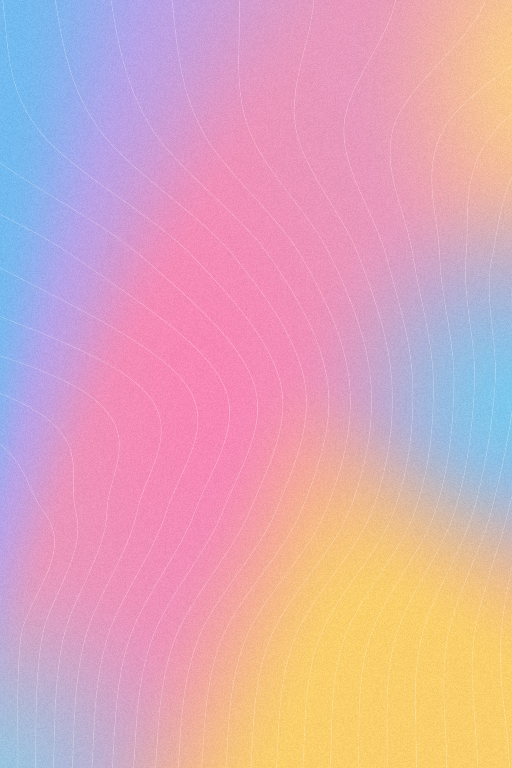
Give the GLSL for this background, as a Shadertoy shader.

```glsl
#define HEIGHT 1.5
#define LINE_COUNT 22
#define LINE_STRENGTH 0.27
#define LINE_SOFTNESS 0.8
#define GRAIN_CELLS 512.0
#define GRAIN_STRENGTH 0.048

const vec3 ROSE = vec3(0.91, 0.60, 0.74);
const vec3 HOT_PINK = vec3(0.97, 0.53, 0.71);
const vec3 SKY = vec3(0.45, 0.73, 0.94);
const vec3 VIOLET = vec3(0.71, 0.64, 0.92);
const vec3 PEACH = vec3(0.98, 0.81, 0.53);
const vec3 AZURE = vec3(0.49, 0.78, 0.93);
const vec3 YELLOW = vec3(0.98, 0.81, 0.42);
const vec3 MIST = vec3(0.58, 0.78, 0.89);

// Line position against line index, from top to bottom:
// offset, spacing, growth of spacing, fold to the left
const vec4 FLOW[7] = vec4[7](
    vec4(0.35, 0.118, 0.008, -0.014),
    vec4(0.42, 0.08, 0.002, -0.028),
    vec4(0.605, 0.051, 0.0, -0.017),
    vec4(0.687, 0.04, 0.0, -0.0042),
    vec4(0.635, 0.0469, -0.0008, 0.0),
    vec4(0.479, 0.0469, 0.0003, 0.0),
    vec4(0.441, 0.048, 0.00074, 0.0));

float hash(vec2 cell) {
    vec3 h = fract(vec3(cell.xyx) * 0.1031);
    h += dot(h, h.yzx + 33.33);
    return fract((h.x + h.y) * h.z);
}

float glow(vec2 p, vec2 center, vec2 radius) {
    return 1.0 - smoothstep(0.0, 1.0, length((p - center) / radius));
}

float smoothMin(float a, float b, float k) {
    float h = max(k - abs(a - b), 0.0) / k;
    return min(a, b) - h * h * k * 0.25;
}

vec3 background(vec2 p) {
    vec3 color = mix(ROSE, HOT_PINK, glow(p, vec2(0.39, 0.76), vec2(0.45, 0.85)));

    // Blue to violet sweep along the left side
    float blueEdge = 0.05 - 0.06 * p.y - 0.06 * p.y * p.y;
    float pinkEdge = 0.63 - 0.72 * p.y + 0.2 * p.y * p.y;
    float t = (p.x - blueEdge) / (pinkEdge - blueEdge);
    vec3 sweep = mix(SKY, VIOLET, smoothstep(-0.05, 0.48, t));
    color = mix(sweep, color, smoothstep(0.28, 1.12, t));

    // Soft glows on the right and in the lower left corner
    color = mix(color, PEACH, glow(p, vec2(1.07, 0.14), vec2(0.40, 0.56)));
    color = mix(color, AZURE, glow(p, vec2(1.01, 0.79), vec2(0.45, 0.48)));
    color = mix(color, MIST, glow(p, vec2(-0.05, 1.55), vec2(0.50, 0.50)));

    // Yellow wedge bounded by two blurred edges
    float leftSide = dot(p - vec2(0.47, 1.24), vec2(0.92, 0.39));
    float upperSide = dot(p - vec2(0.83, 1.01), vec2(-0.49, 0.87));
    float wedge = smoothMin(leftSide, upperSide, 0.15);
    return mix(color, YELLOW, smoothstep(-0.17, 0.18, wedge));
}

float linePosition(vec4 k, float m) {
    return k.x + m * (k.y + m * k.z) + k.w * exp(-0.5 * m);
}

float flowLines(vec2 p, float pixel) {
    // Hermite blend of the coefficients between neighbouring rows
    float row = clamp(p.y / HEIGHT, 0.0, 1.0) * 6.0;
    int i = int(min(floor(row), 5.0));
    float t = row - float(i);
    vec4 a = FLOW[i];
    vec4 b = FLOW[i + 1];
    vec4 ta = 0.5 * (b - FLOW[max(i - 1, 0)]);
    vec4 tb = 0.5 * (FLOW[min(i + 2, 6)] - a);
    vec4 c2 = 3.0 * (b - a) - 2.0 * ta - tb;
    vec4 c3 = 2.0 * (a - b) + ta + tb;
    vec4 shape = a + t * (ta + t * (c2 + t * c3));
    vec4 slope = (ta + t * (2.0 * c2 + 3.0 * t * c3)) * 6.0 / HEIGHT;

    float nearest = 1.0;
    for (int n = 0; n < LINE_COUNT; n++) {
        float m = float(n) - 10.0;
        float d = abs(p.x - linePosition(shape, m));
        nearest = min(nearest, d / length(vec2(1.0, linePosition(slope, m))));
    }
    return 1.0 - smoothstep(0.0, pixel * LINE_SOFTNESS, nearest);
}

void mainImage(out vec4 fragColor, in vec2 fragCoord) {
    vec2 uv = fragCoord / iResolution.xy;
    vec2 p = vec2(uv.x, HEIGHT * (1.0 - uv.y));

    vec3 color = background(p);
    color = mix(color, vec3(1.0, 0.95, 0.95), LINE_STRENGTH * flowLines(p, 1.0 / iResolution.x));
    color += GRAIN_STRENGTH * (hash(floor(p * GRAIN_CELLS)) - 0.5);
    fragColor = vec4(clamp(color, 0.0, 1.0), 1.0);
}
```
